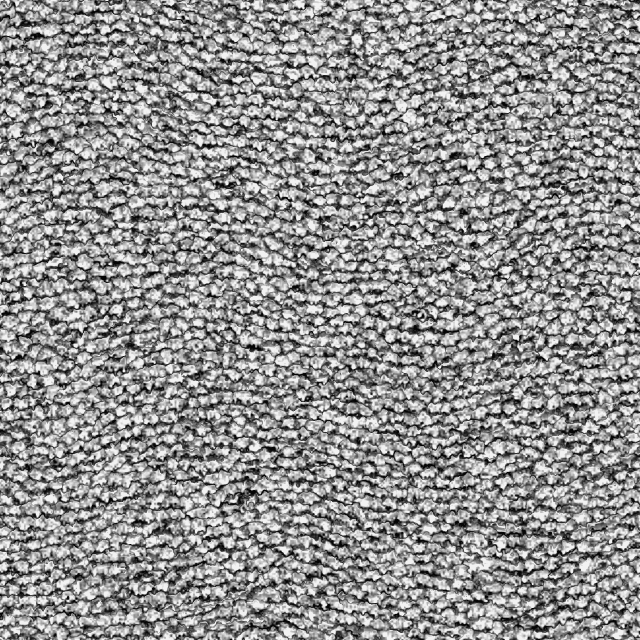
Reproduce this texture procedurally as a WebGL 2 fragment shader.

```glsl
#version 300 es
precision highp float;
// Pebbled grey leather: small staggered grains split by ragged, mostly level creases.

uniform vec2 u_resolution;
out vec4 fragColor;

const vec2  GRAIN_COUNT  = vec2(42.0, 56.0); // grains across and up the canvas
const vec2  JITTER       = vec2(0.75, 0.70); // scatter of grain centres
const float SIDE_WIDTH   = 0.25;             // crease widths, in grains
const float UPPER_WIDTH  = 0.20;
const float LOWER_WIDTH  = 0.40;
const float SIDE_DEPTH   = 0.50;
const float LEVEL_DEPTH  = 0.95;
const vec2  DEPTH_SPREAD = vec2(0.50, 1.05); // weakest and strongest crease
const float RAGGEDNESS   = 0.50;             // shift of crease edges, in grains
const float FOLD_DEPTH   = 0.50;             // long wrinkles across grains
const float COARSE_PORES = 150.0;
const float FINE_PORES   = 310.0;
const float COARSE_GAIN  = 0.40;
const float FINE_GAIN    = 0.50;
const float LIGHT_TONE   = 0.825;
const float DARK_TONE    = 0.03;
const float DOME_LIGHT   = 0.12;

vec2 hash2(vec2 p) {
  vec3 v = fract(p.xyx * vec3(0.1031, 0.1030, 0.0973));
  v += dot(v, v.yzx + 33.33);
  return fract((v.xx + v.yz) * v.zy);
}

vec2 valueNoise(vec2 p) {
  vec2 cell = floor(p), f = fract(p);
  f = f * f * (3.0 - 2.0 * f);
  vec2 low  = mix(hash2(cell), hash2(cell + vec2(1, 0)), f.x);
  vec2 high = mix(hash2(cell + vec2(0, 1)), hash2(cell + vec2(1, 1)), f.x);
  return mix(low, high, f.y);
}

// Layered sines gently bend the rows of grains.
vec2 bend(vec2 p) {
  float rise = 0.018 * sin(9.0 * p.x + 3.0 * p.y + 0.7)
             + 0.004 * sin(23.0 * p.x - 9.0 * p.y + 2.1);
  float drift = 0.012 * sin(7.0 * p.y - 3.0 * p.x + 1.3)
              + 0.004 * sin(29.0 * p.y + 11.0 * p.x);
  return p + vec2(drift, rise);
}

vec2 grainCentre(vec2 cell) {
  float stagger = 0.5 * mod(cell.y, 2.0) - 0.25;
  return cell + 0.5 + JITTER * (hash2(cell + 17.0) - 0.5) + vec2(stagger, 0.0);
}

// Returns crease darkness in x and height above the grain centre in y.
vec2 grains(vec2 q) {
  vec2 base = floor(q), nearCell = base, nearest = vec2(9.0);
  for (int j = -1; j <= 1; j++)
  for (int i = -1; i <= 1; i++) {
    vec2 cell = base + vec2(i, j);
    vec2 toCentre = grainCentre(cell) - q;
    if (dot(toCentre, toCentre) < dot(nearest, nearest)) {
      nearest = toCentre;
      nearCell = cell;
    }
  }

  // Each border adds its own crease, so the corners pool into dark wedges.
  float open = 1.0;
  for (int j = -2; j <= 2; j++)
  for (int i = -2; i <= 2; i++) {
    if (i == 0 && j == 0) continue;
    vec2 cell = nearCell + vec2(i, j);
    vec2 other = grainCentre(cell) - q;
    vec2 normal = normalize(other - nearest);
    float edge = dot(0.5 * (nearest + other), normal);
    float levelness = normal.y * normal.y;
    float width = mix(SIDE_WIDTH, normal.y < 0.0 ? LOWER_WIDTH : UPPER_WIDTH, levelness);
    float spread = mix(DEPTH_SPREAD.x, DEPTH_SPREAD.y, hash2(nearCell + cell + 5.0).x);
    float depth = min(mix(SIDE_DEPTH, LEVEL_DEPTH, levelness) * spread, 1.0);
    open *= 1.0 - depth * (1.0 - smoothstep(0.0, width, edge));
  }
  return vec2(1.0 - open, -nearest.y);
}

// Thin, broken wrinkles that run along the rows.
float folds(vec2 q) {
  float wave = 0.42 * q.y + 0.30 * sin(0.45 * q.x + 0.3 * q.y)
             + 0.6 * valueNoise(q * vec2(0.25, 0.35)).x;
  float ridge = abs(fract(wave) - 0.5);
  float presence = smoothstep(0.58, 0.80, valueNoise(q * vec2(0.25, 0.60) + 40.0).x);
  return presence * (1.0 - smoothstep(0.01, 0.09, ridge));
}

void main() {
  vec2 p = gl_FragCoord.xy / u_resolution.y;

  // Surface pores, which also fray the crease edges
  vec2 coarse = valueNoise(p * COARSE_PORES) - 0.5;
  vec2 fine = valueNoise(p * FINE_PORES + 71.0) - 0.5;
  vec2 q = bend(p) * GRAIN_COUNT + RAGGEDNESS * (coarse + 0.5 * fine);

  // Creases and folds
  vec2 grain = grains(q);
  float crease = 1.0 - (1.0 - grain.x) * (1.0 - FOLD_DEPTH * folds(q));

  // Tone
  float tone = mix(LIGHT_TONE, DARK_TONE, crease) + DOME_LIGHT * grain.y * (1.0 - crease);
  tone += (COARSE_GAIN * coarse.y + FINE_GAIN * fine.y) * (1.0 - 0.5 * crease);
  fragColor = vec4(vec3(clamp(tone, 0.02, 0.95)), 1.0);
}
```
